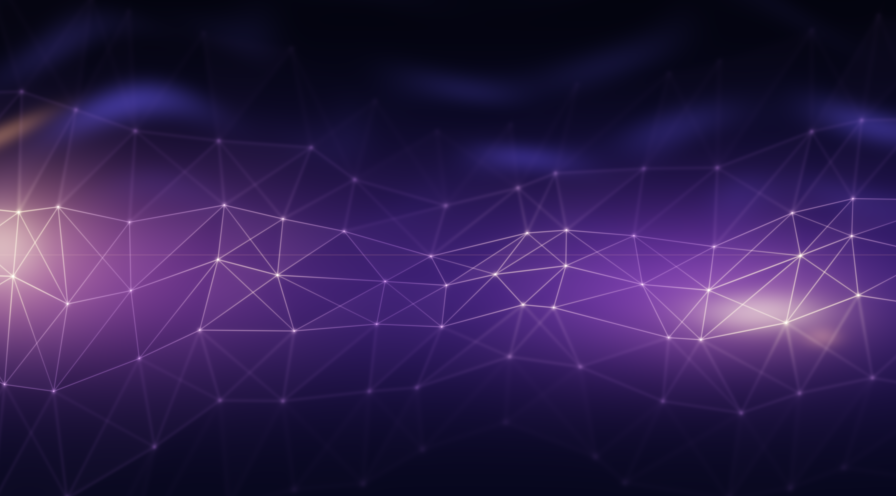
This background is drawn by a Shadertoy shader. Its source:

```glsl
// Glowing triangulated network drifting across a violet haze with two warm lights.

const vec3 NIGHT = vec3(0.020, 0.025, 0.100);
const vec3 VIOLET = vec3(0.130, 0.060, 0.285);
const vec3 ROSE = vec3(0.310, 0.135, 0.175);
const vec3 ORCHID = vec3(0.290, 0.125, 0.270);
const vec3 AMBER = vec3(1.000, 0.620, 0.330);
const vec3 CREAM = vec3(1.000, 0.860, 0.560);
const vec3 LILAC = vec3(0.620, 0.380, 0.800);
const vec3 SMOKE = vec3(0.170, 0.150, 0.400);
const vec2 LEFT_LIGHT = vec2(0.00, 0.50);
const vec2 RIGHT_LIGHT = vec2(1.53, 0.37);
const float COLUMN_STEP = 0.145;
const float LINE_WIDTH = 0.0016;
const float FACET_GAIN = 0.17;
const float TAU = 6.28318;

vec2 hash2(vec2 p) {
    vec3 q = fract(vec3(p.xyx) * vec3(0.1031, 0.1030, 0.0973));
    q += dot(q, q.yzx + 33.33);
    return fract((q.xx + q.yz) * q.zy);
}

float bell(float d) { return exp(-d * d); }

float glow(vec2 p, vec2 centre, vec2 radius) {
    vec2 q = (p - centre) / radius;
    return exp(-dot(q, q));
}

// Centre line and thickness of the ribbon that carries the network.
float midline(float x) {
    return 0.44 + 0.025 * cos(TAU * (x - 0.5) / 0.62)
         - 0.03 * bell(x * 3.5) + 0.045 * smoothstep(1.4, 1.8, x);
}

float spread(float x) {
    return 0.085 - 0.03 * bell((x - 0.98) / 0.25) + 0.05 * bell(x * 3.5);
}

vec2 node(vec2 id) {
    vec2 jitter = hash2(id + 17.0) - 0.5;
    float x = (id.x + 0.7 * jitter.x) * COLUMN_STEP;
    float row = id.y * (1.0 + 0.25 * abs(id.y)) + 0.5 * jitter.y;
    return vec2(x, midline(x) + spread(x) * row);
}

float edge(vec2 p, vec2 a, vec2 b, float width) {
    vec2 pa = p - a, ba = b - a;
    float d = length(pa - ba * clamp(dot(pa, ba) / dot(ba, ba), 0.0, 1.0));
    return bell(d / width) + 0.10 * exp(-d / (3.0 * width));
}

float sideDistance(vec2 p, vec2 a, vec2 b) {
    vec2 e = normalize(b - a), q = p - a;
    return e.x * q.y - e.y * q.x;
}

float facet(vec2 p, vec2 a, vec2 b, vec2 c, float soft) {
    float d = min(sideDistance(p, a, b), min(sideDistance(p, b, c), sideDistance(p, c, a)));
    return smoothstep(-soft, soft, d);
}

// Returns line light, facet light and node light.
vec3 network(vec2 p) {
    vec3 sum = vec3(0.0);
    float column = floor(p.x / COLUMN_STEP);
    float fineWidth = max(LINE_WIDTH, 0.6 / iResolution.y);
    for (int i = -2; i <= 1; i++)
    for (int j = -3; j <= 2; j++) {
        vec2 id = vec2(column + float(i), float(j));
        vec2 a = node(id), b = node(id + vec2(1, 0));
        vec2 c = node(id + vec2(1, 1)), d = node(id + vec2(0, 1));
        vec2 rnd = hash2(id + 71.0);
        // Outer rows fade and blur as if out of focus.
        float outer = max(abs(id.y + 0.5) - 0.5, 0.0);
        float width = fineWidth + 0.0025 * outer;
        float gain = exp(-1.25 * outer);
        float rowOuter = max(abs(id.y) - 1.0, 0.0);
        float rowGain = exp(-1.4 * rowOuter);
        sum.x += rowGain * edge(p, a, b, fineWidth + 0.0025 * rowOuter);
        sum.x += gain * (0.8 * edge(p, a, d, width) + 0.7 * edge(p, a, c, width));
        sum.x += gain * 0.6 * step(0.5, rnd.x) * edge(p, b, d, width);
        float soft = 0.002 + 0.005 * outer;
        float faceGain = exp(-0.55 * outer);
        sum.y += faceGain * rnd.x * rnd.x * facet(p, a, b, c, soft);
        sum.y += faceGain * rnd.y * rnd.y * facet(p, a, c, d, soft);
        sum.z += rowGain * bell(length(p - a) / (0.0045 + 0.003 * rowOuter));
    }
    return sum;
}

// Layered sines bent into thin drifting wisps.
float wisps(vec2 p) {
    vec2 q = p + 0.05 * vec2(sin(11.0 * p.y + 5.0 * p.x), sin(7.0 * p.x + 2.0));
    float folds = sin(31.0 * q.y - 6.0 * q.x + 2.0 * sin(9.0 * q.x + 4.0 * q.y));
    float veil = 0.6 + 0.4 * sin(17.0 * q.x + 13.0 * q.y);
    return pow(0.5 + 0.5 * folds, 2.0) * veil;
}

void mainImage(out vec4 fragColor, in vec2 fragCoord) {
    vec2 p = fragCoord / iResolution.y;
    p.x *= 1.803 * iResolution.y / iResolution.x;

    // Violet haze
    vec3 col = NIGHT * (0.55 + 0.45 * smoothstep(1.0, 0.7, p.y));
    col += VIOLET * bell((p.y - 0.43) / 0.25);
    col += ROSE * glow(p, vec2(0.15, 0.45), vec2(0.48, 0.20));
    col += ORCHID * glow(p, vec2(1.38, 0.41), vec2(0.40, 0.17));
    float smokeMask = glow(p, vec2(0.2, 0.80), vec2(0.25, 0.12))
                    + glow(p, vec2(1.1, 0.77), vec2(0.20, 0.12))
                    + glow(p, vec2(1.7, 0.69), vec2(0.28, 0.10)) + 0.12;
    col += SMOKE * wisps(p) * smokeMask * smoothstep(0.45, 0.7, p.y);

    // Warm lights
    float leftHalo = glow(p, LEFT_LIGHT, vec2(0.20, 0.15));
    float rightHalo = glow(p, RIGHT_LIGHT, vec2(0.22, 0.09));
    vec3 light = AMBER * (0.60 * leftHalo + 0.30 * rightHalo);
    light += CREAM * 0.75 * glow(p, LEFT_LIGHT, vec2(0.08, 0.07));
    light += CREAM * 0.85 * glow(p, RIGHT_LIGHT, vec2(0.11, 0.035));
    light += AMBER * 0.40 * glow(p, vec2(1.655, 0.32), vec2(0.035, 0.02));
    vec2 streak = vec2(p.x, p.y - 0.725 - 0.45 * p.x);
    light += AMBER * 0.50 * glow(streak, vec2(0.0), vec2(0.09, 0.022));

    // Network, brightest in evenly spaced zones
    vec3 net = network(p);
    float zone = 0.5 + 0.5 * cos(TAU * (p.x - 0.5) / 0.56);
    float warmth = clamp(0.75 * zone * bell((p.y - 0.45) / 0.15) + leftHalo + rightHalo, 0.0, 1.0);
    vec3 lineColour = mix(LILAC, CREAM, warmth);
    light += lineColour * net.x * (0.30 + 0.50 * warmth);
    light += mix(LILAC, AMBER, 0.6 * warmth) * net.y * FACET_GAIN * (0.45 + 0.55 * warmth);
    light += lineColour * net.z * (0.35 + 0.50 * warmth);

    // Thin horizontal flare
    light += AMBER * 0.12 * bell((p.y - 0.486) / max(0.0015, 0.5 / iResolution.y));

    col = 1.0 - (1.0 - col) * exp(-light);
    fragColor = vec4(clamp(col, 0.0, 1.0), 1.0);
}
```
